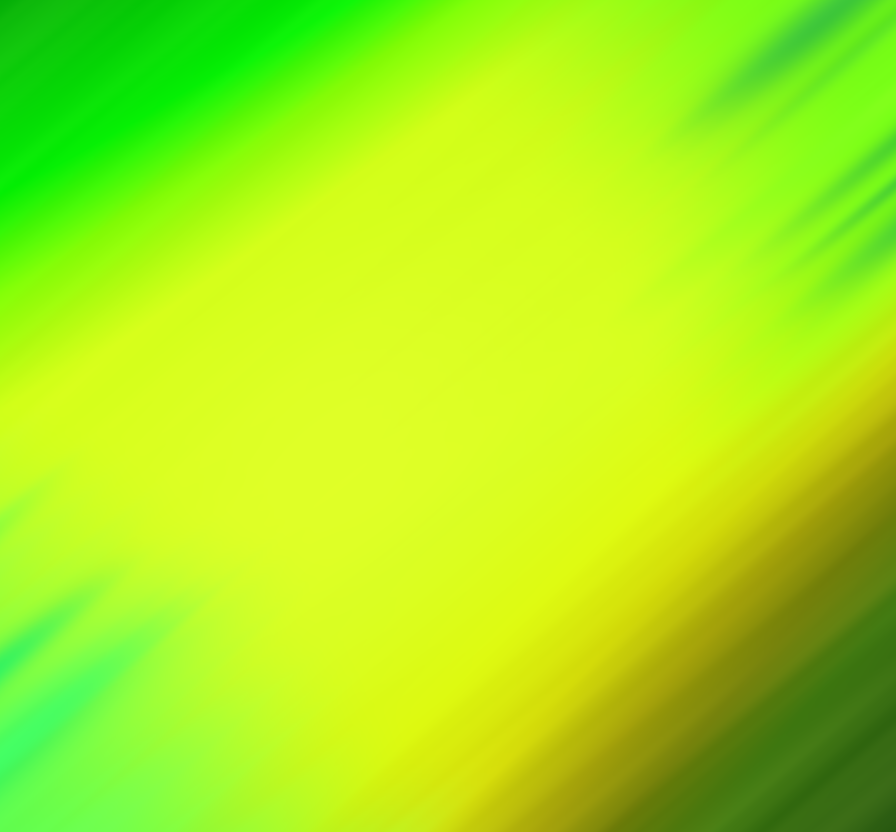
A WebGL 2 fragment shader for this background:

```glsl
#version 300 es
precision highp float;
// Diagonal motion-blurred streaks: a lime band between bright green and dark olive corners.
uniform vec2 u_resolution;
out vec4 outColor;

const float ANGLE = 0.698;         // streak direction, radians
const float FAN = 0.35;            // how much the band narrows towards the right
const float WOBBLE = 0.022;        // streak displacement of the colour ramp
const float GRAIN = 0.055;         // brightness of the fine streaks
const vec3 MINT = vec3(0.36, 1.00, 0.32);
const vec3 LEAF = vec3(0.42, 0.99, 0.08);
const vec3 AQUA = vec3(0.08, 0.93, 0.42);
const vec3 TEAL = vec3(0.20, 0.74, 0.25);
const vec3 LEMON = vec3(0.90, 1.00, 0.18);

// Colour ramp across the band, from lower right to upper left: rgb, position
const int STOPS = 11;
const vec4 RAMP[STOPS] = vec4[](
    vec4(0.17, 0.36, 0.07, -0.74),
    vec4(0.26, 0.48, 0.07, -0.57),
    vec4(0.45, 0.50, 0.04, -0.48),
    vec4(0.64, 0.63, 0.04, -0.415),
    vec4(0.82, 0.85, 0.03, -0.33),
    vec4(0.87, 0.98, 0.06, -0.24),
    vec4(0.84, 1.00, 0.12, -0.10),
    vec4(0.82, 1.00, 0.09, 0.30),
    vec4(0.50, 0.99, 0.02, 0.41),
    vec4(0.03, 0.95, 0.02, 0.50),
    vec4(0.04, 0.66, 0.04, 0.73));

// Accent streaks: position across, half width, end (-1 left, 1 right), strength
const int ACCENTS = 8;
const vec4 ACCENT[ACCENTS] = vec4[](
    vec4(0.116, 0.020, -1.0, 0.75),
    vec4(0.030, 0.035, -1.0, 0.55),
    vec4(0.245, 0.014, -1.0, 0.40),
    vec4(0.075, 0.028, 1.0, 0.85),
    vec4(0.020, 0.012, 1.0, 0.30),
    vec4(-0.094, 0.014, 1.0, 0.65),
    vec4(-0.133, 0.009, 1.0, 0.75),
    vec4(-0.178, 0.022, 1.0, 0.85));

vec2 hashGradient(vec2 cell) {
    vec2 h = vec2(dot(cell, vec2(127.1, 311.7)), dot(cell, vec2(269.5, 183.3)));
    return fract(sin(h) * 43758.5) * 2.0 - 1.0;
}

float gradientNoise(vec2 p) {
    vec2 i = floor(p), f = fract(p);
    vec2 w = f * f * f * (f * (f * 6.0 - 15.0) + 10.0);
    float a = dot(hashGradient(i), f);
    float b = dot(hashGradient(i + vec2(1, 0)), f - vec2(1, 0));
    float c = dot(hashGradient(i + vec2(0, 1)), f - vec2(0, 1));
    float d = dot(hashGradient(i + vec2(1, 1)), f - vec2(1, 1));
    return mix(mix(a, b, w.x), mix(c, d, w.x), w.y);
}

// Noise stretched along the streaks, summed over three widths
float streakNoise(float along, float across) {
    float sum = 0.0, weight = 0.6, frequency = 14.0;
    for (int i = 0; i < 3; i++) {
        sum += weight * gradientNoise(vec2(along * 1.3 + float(i) * 7.3, across * frequency));
        weight *= 0.65;
        frequency *= 2.1;
    }
    return sum;
}

vec3 bandColor(float x) {
    vec3 color = RAMP[0].rgb;
    for (int i = 1; i < STOPS; i++) {
        float k = clamp((x - RAMP[i - 1].w) / (RAMP[i].w - RAMP[i - 1].w), 0.0, 1.0);
        color = mix(color, RAMP[i].rgb, k);
    }
    return color;
}

void main() {
    // Rotated axes, in units of canvas height
    vec2 p = (gl_FragCoord.xy - 0.5 * u_resolution) / u_resolution.y;
    vec2 dir = vec2(cos(ANGLE), sin(ANGLE));
    float along = dot(p, dir);
    float across = dot(p, vec2(-dir.y, dir.x));
    float fanned = across * (1.0 + FAN * along);
    float streak = streakNoise(along, across);

    // Main band with a pale centre
    vec3 color = bandColor(fanned + WOBBLE * streak);
    vec2 core = (vec2(along, across) - vec2(-0.13, 0.06)) / vec2(0.32, 0.20);
    color = mix(color, LEMON, 0.65 * exp(-dot(core, core)));

    // Greener ends of the band
    float inBand = smoothstep(-0.38, -0.17, fanned) * (1.0 - smoothstep(0.30, 0.48, fanned));
    float rightEnd = smoothstep(0.22, 0.68, along - 0.5 * min(across + 0.05, 0.0) + 0.12 * streak);
    float leftEnd = smoothstep(0.25, 0.75, -along - 0.35 * max(across, 0.0) + 0.12 * streak);
    color = mix(color, LEAF, 0.9 * rightEnd * inBand);
    color = mix(color, MINT, 0.95 * leftEnd * smoothstep(-0.46, -0.28, fanned));

    // Accent streaks fading in towards the ends
    for (int i = 0; i < ACCENTS; i++) {
        vec4 a = ACCENT[i];
        float offset = (across - a.x) / a.y;
        float fade = smoothstep(0.36, 0.66, along * a.z + 0.1 * streak);
        color = mix(color, a.z > 0.0 ? TEAL : AQUA, a.w * fade * exp(-offset * offset));
    }

    // Fine streaks, strongest away from the centre
    float edge = smoothstep(0.15, 0.65, length(vec2(along * 0.8, across)));
    color += GRAIN * streak * mix(0.25, 2.0, edge) * vec3(1.0, 0.8, 0.5);
    outColor = vec4(clamp(color, 0.0, 1.0), 1.0);
}
```
